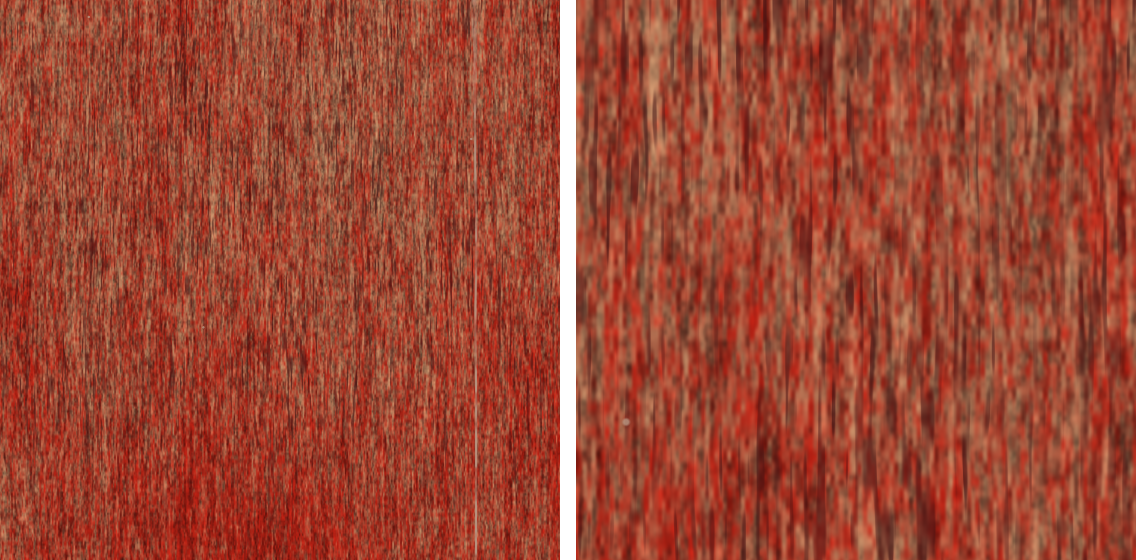
Left, the full canvas; right, a detail of the centre.
Reproduce this texture procedurally as a Shadertoy shader.

```glsl
// Worn red paint on a board with fine vertical wood grain and a pale seam.
#define PAINT_RED vec3(0.622, 0.110, 0.066)
#define BARE_WOOD vec3(0.640, 0.462, 0.338)
#define PORE_DARK vec3(0.250, 0.065, 0.070)
#define SEAM_PALE vec3(0.720, 0.600, 0.520)
#define GRAIN_FREQ vec2(290.0, 38.0)
#define WEAR_LEVEL 0.46
#define WEAR_PATCHES 0.62
#define WEAR_FIBRES 1.00
#define SHADE_CONTRAST 0.78
#define PORE_AMOUNT 0.62
#define SEAM_X 0.848
#define SPECK_CELLS 9.0

float hash(vec2 p) {
    vec3 q = fract(vec3(p.xyx) * 0.1031);
    q += dot(q, q.yzx + 33.33);
    return fract((q.x + q.y) * q.z);
}

float noise(vec2 p) {
    vec2 cell = floor(p), f = fract(p);
    f = f * f * (3.0 - 2.0 * f);
    float low = mix(hash(cell), hash(cell + vec2(1.0, 0.0)), f.x);
    float high = mix(hash(cell + vec2(0.0, 1.0)), hash(cell + 1.0), f.x);
    return mix(low, high, f.y);
}

float fbm(vec2 p) {
    float sum = 0.0, gain = 0.5;
    for (int i = 0; i < 4; i++) {
        sum += gain * noise(p);
        p = p * 2.03 + 17.3;
        gain *= 0.5;
    }
    return sum / 0.9375;
}

// Layered vertical strokes, centred on zero
float fibres(vec2 p, float seed) {
    vec2 q = p * GRAIN_FREQ + seed;
    float medium = noise(q) - 0.5;
    float fine = noise(q * vec2(1.30, 3.6) + 31.0) - 0.5;
    float lengthy = noise(q * vec2(0.80, 0.22) + 57.0) - 0.5;
    return 0.46 * medium + 0.56 * fine + 0.32 * lengthy;
}

// Broad bare areas: stretched blotches, more at the top, few at the base
float wearPatches(vec2 uv) {
    float blotch = fbm(uv * vec2(7.0, 2.6) + 4.0) - 0.5;
    float streak = fbm(uv * vec2(34.0, 1.8) + 40.0) - 0.5;
    float mottled = fbm(uv * vec2(34.0, 22.0) + 80.0) - 0.5;
    float height = 0.20 * (smoothstep(0.0, 0.75, uv.y) - 0.65);
    vec2 toBase = (uv - vec2(0.47, 0.02)) / vec2(0.26, 0.15);
    float solidPaint = 0.36 * exp(-dot(toBase, toBase));
    return 0.55 * blotch + 0.75 * streak + 0.45 * mottled + height - solidPaint;
}

// Tiny chips, at most one in each cell
float specks(vec2 uv) {
    vec2 p = uv * SPECK_CELLS, cell = floor(p);
    vec2 centre = 0.2 + 0.6 * vec2(hash(cell + 3.0), hash(cell + 9.0));
    float present = step(0.95, hash(cell + 21.0));
    return present * (1.0 - smoothstep(0.010, 0.028, length(fract(p) - centre)));
}

// Thin broken line with a softer scuffed band near the top
float seam(vec2 uv) {
    float centre = SEAM_X + 0.005 * (noise(vec2(uv.y * 7.0, 2.0)) - 0.5);
    float d = abs(uv.x - centre);
    float broken = smoothstep(0.22, 0.65, noise(vec2(uv.y * 45.0, 8.0)));
    float line = (1.0 - smoothstep(0.0008, 0.0032, d)) * (0.40 + 0.50 * broken);
    float scuff = exp(-d * d / 0.00003) * smoothstep(0.70, 0.95, uv.y);
    scuff *= smoothstep(0.35, 0.65, noise(uv * vec2(260.0, 70.0)));
    return max(line * mix(1.0, 0.5, smoothstep(0.7, 1.0, uv.y)), 0.60 * scuff);
}

void mainImage(out vec4 fragColor, in vec2 fragCoord) {
    vec2 uv = fragCoord / iResolution.xy;

    // Gently bend the grain
    vec2 p = uv;
    p.x += 0.005 * (noise(uv * vec2(9.0, 5.0)) - 0.5);
    p.x += 0.0015 * (noise(uv * vec2(45.0, 30.0)) - 0.5);

    // Paint rubbed away along the fibres
    float patches = wearPatches(p);
    float wear = WEAR_LEVEL + WEAR_PATCHES * patches + WEAR_FIBRES * fibres(p, 0.0);
    vec3 color = mix(PAINT_RED, BARE_WOOD, smoothstep(-0.12, 1.12, wear));

    // Fibre relief and slow changes of tone, with softened highlights
    float relief = fibres(p, 113.0);
    float tone = fbm(uv * vec2(6.0, 4.0) + 61.0) - 0.5;
    float grit = noise(uv * vec2(370.0, 290.0)) - 0.5;
    float shade = SHADE_CONTRAST * relief + 0.13 * tone + 0.20 * grit;
    color *= 1.02 + min(shade, 0.0) + 0.65 * max(shade, 0.0);

    // Dark pores, sparser toward the solid paint at the base
    float pore = noise(p * GRAIN_FREQ * vec2(1.25, 0.75) + 211.0);
    float cluster = smoothstep(0.25, 0.75, fbm(p * vec2(30.0, 6.0) + 90.0));
    float poreMask = smoothstep(0.58, 0.90, pore) * (0.35 + 0.65 * cluster);
    poreMask *= mix(0.35, 1.0, smoothstep(0.0, 0.35, uv.y));
    color = mix(color, PORE_DARK, PORE_AMOUNT * poreMask);

    // Pale seam and chips
    color = mix(color, SEAM_PALE, seam(uv));
    color = mix(color, SEAM_PALE, 0.8 * specks(uv));

    fragColor = vec4(clamp(color, 0.0, 1.0), 1.0);
}
```
